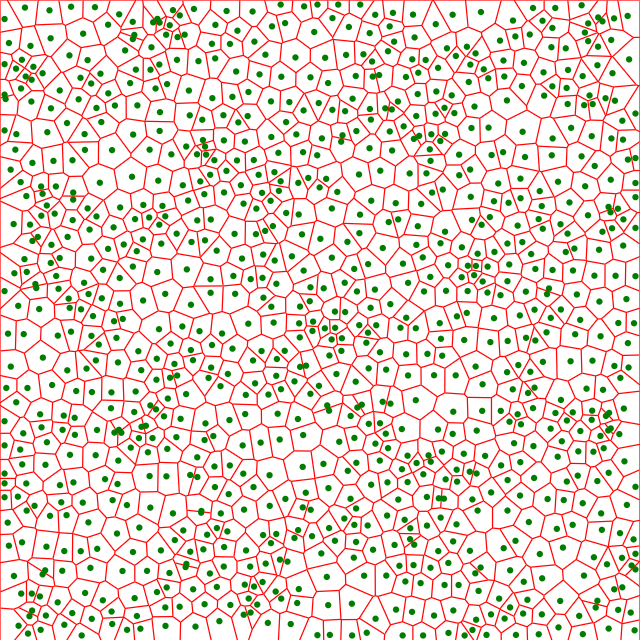
This pattern is drawn by a Shadertoy shader. Its source:

```glsl
// Voronoi diagram: thin red cell walls on white, with a green dot on each site.
// Sites sit on a staggered, jittered grid bent by layered sines, which crowds
// them in some places and spreads them in others.

#define CELLS 31.0        // grid cells along the canvas height
#define JITTER 0.74       // random shift of a site, in cells
#define WARP 0.36         // strength of the density variation, in cells
#define EDGE_GAP 0.22     // closest distance of a site to the border, in cells
#define LINE_WIDTH 0.00195
#define DOT_RADIUS 0.0049

const vec3 PAPER = vec3(1.0);
const vec3 WALL_RED = vec3(1.0, 0.02, 0.02);
const vec3 DOT_GREEN = vec3(0.0, 0.49, 0.0);

vec2 hash22(vec2 p) {
    vec3 q = fract(p.xyx * vec3(0.1031, 0.1030, 0.0973));
    q += dot(q, q.yzx + 33.33);
    return fract((q.xx + q.yz) * q.zy);
}

// Smooth displacement in cell units
vec2 warp(vec2 p) {
    vec2 broad = sin(vec2(0.61 * p.x + 0.33 * p.y, 0.67 * p.y - 0.29 * p.x) + vec2(1.3, 4.1));
    vec2 fine = sin(vec2(1.13 * p.x - 0.71 * p.y, 1.21 * p.y + 0.53 * p.x) + vec2(2.7, 0.6));
    return WARP * (broad + 0.55 * fine);
}

// Site that belongs to one grid cell, kept inside the canvas
vec2 sitePosition(vec2 id, vec2 extent) {
    float stagger = 0.5 * mod(id.y, 2.0) - 0.25;
    vec2 base = id + 0.5 + vec2(stagger, 0.0);
    vec2 site = base + JITTER * (hash22(id + 17.0) - 0.5) + warp(base);
    return clamp(site, vec2(EDGE_GAP), extent - EDGE_GAP);
}

bool outside(vec2 id, vec2 extent) {
    return any(lessThan(id, vec2(0.0))) || any(greaterThanEqual(id, extent));
}

// Distances to the nearest site (x) and to the nearest cell wall (y), in cells
vec2 voronoi(vec2 p, vec2 extent) {
    vec2 home = floor(p - warp(p));
    vec2 nearest = vec2(0.0);
    float best = 1e5;
    for (int j = -2; j <= 2; j++)
    for (int i = -2; i <= 2; i++) {
        vec2 id = home + vec2(i, j);
        if (outside(id, extent)) continue;
        vec2 toSite = sitePosition(id, extent) - p;
        float d = dot(toSite, toSite);
        if (d < best) { best = d; nearest = toSite; }
    }

    // Walls are the bisectors between the nearest site and its neighbours
    float wall = 1e5;
    for (int j = -2; j <= 2; j++)
    for (int i = -2; i <= 2; i++) {
        vec2 id = home + vec2(i, j);
        if (outside(id, extent)) continue;
        vec2 toSite = sitePosition(id, extent) - p;
        vec2 between = toSite - nearest;
        if (dot(between, between) > 1e-6)
            wall = min(wall, dot(0.5 * (toSite + nearest), normalize(between)));
    }
    return vec2(sqrt(best), wall);
}

// Antialiased coverage of a signed distance, one pixel wide
float coverage(float d, float pixel) {
    return clamp(0.5 - d / pixel, 0.0, 1.0);
}

void mainImage(out vec4 fragColor, in vec2 fragCoord) {
    float pixel = 1.0 / iResolution.y;
    vec2 uv = fragCoord * pixel;
    vec2 size = vec2(iResolution.x * pixel, 1.0);
    vec2 dist = voronoi(uv * CELLS, size * CELLS) / CELLS;

    // Cell walls, and a frame on the left, right and top
    float frame = min(uv.x, min(size.x - uv.x, size.y - uv.y));
    float line = max(coverage(dist.y - 0.5 * LINE_WIDTH, pixel),
                     coverage(frame - 0.5 * LINE_WIDTH, pixel));
    vec3 color = mix(PAPER, WALL_RED, line);

    // Site dots on top
    color = mix(color, DOT_GREEN, coverage(dist.x - DOT_RADIUS, pixel));
    fragColor = vec4(color, 1.0);
}
```
